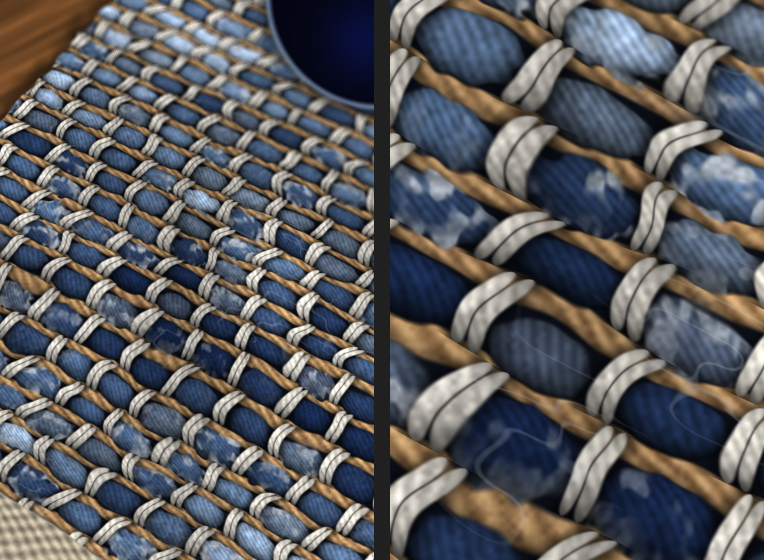
Left, the full canvas; right, a detail of the centre.
Reproduce this texture procedurally as a WebGL 1 fragment shader.

```glsl
precision highp float;
// Rag rug of denim tufts, jute cords and paired cotton stitches, seen at a slant.
// Canvas points are projected back onto the weave grid (x = column, y = row),
// shaded there in layers, and averaged over a disc that widens out of focus.
uniform vec2 u_resolution;

// Projection, in canvas heights with y downwards
const vec2 ORIGIN = vec2(0.294, 0.592);
const vec2 COLUMN_STEP = vec2(0.0788, 0.0365);
const vec2 ROW_STEP = vec2(0.0210, -0.0395);
const vec2 TILT = vec2(-0.014, 0.0206);
const float NEAR_STRETCH = 0.42;
// Weave, in cells
const float LEAN = 0.16;
const float HOOK = 0.28;
const vec2 TUFT_SIZE = vec2(0.44, 0.43);
const float JUTE_WIDTH = 0.19;
const float STRAND_WIDTH = 0.062;
const float HEM_ROW = -6.65;
const float WOBBLE = 0.24;
const float FAR_BLUR = 0.0055;
const int SAMPLES = 16;
// Colours
const vec3 GAP = vec3(0.04, 0.055, 0.09);
const vec3 NAVY = vec3(0.07, 0.12, 0.23);
const vec3 MID_BLUE = vec3(0.24, 0.32, 0.43);
const vec3 PALE_BLUE = vec3(0.58, 0.66, 0.76);
const vec3 FRAY = vec3(0.78, 0.81, 0.85);
const vec3 COTTON = vec3(0.87, 0.85, 0.81);
const vec3 JUTE = vec3(0.75, 0.60, 0.42);
const vec3 JUTE_DARK = vec3(0.30, 0.20, 0.11);
const vec3 WOOD = vec3(0.47, 0.30, 0.16);
const vec3 BOWL = vec3(0.015, 0.02, 0.07);
const float TAU = 6.28319;

float hash(vec2 p) {
  return fract(sin(dot(p, vec2(127.1, 311.7))) * 43758.5453);
}

float noise(vec2 p) {
  vec2 i = floor(p), f = fract(p);
  f = f * f * (3.0 - 2.0 * f);
  return mix(mix(hash(i), hash(i + vec2(1, 0)), f.x),
             mix(hash(i + vec2(0, 1)), hash(i + vec2(1, 1)), f.x), f.y);
}

// Inverse of (ORIGIN + u COLUMN_STEP + v ROW_STEP) / (1 + dot(TILT, uv)),
// with the rows just below the middle spread apart
vec2 weaveCoords(vec2 p) {
  vec2 a = COLUMN_STEP - TILT.x * p, b = ROW_STEP - TILT.y * p, q = p - ORIGIN;
  vec2 g = vec2(q.x * b.y - q.y * b.x, a.x * q.y - a.y * q.x) / (a.x * b.y - a.y * b.x);
  g.y += NEAR_STRETCH * smoothstep(-0.3, 1.7, -g.y) * (1.0 - smoothstep(2.8, 6.2, -g.y));
  return g;
}

// Rows line up in the middle band and alternate beyond it
float stagger(float row) {
  return 0.5 * mod(row - clamp(row, -1.0, 8.0), 2.0);
}

vec3 addJute(vec3 col, vec2 g, float fuzz) {
  float across = fract(g.y) - 0.5 + 0.12 * (noise(g * 2.5) - 0.5);
  float ply = 0.5 + 0.5 * sin(TAU * (g.x * 3.2 + across * 4.0) + 2.0 * noise(g * 2.0));
  vec3 cord = mix(JUTE_DARK, JUTE, 0.2 + 0.5 * ply + 0.6 * (fuzz - 0.1));
  cord *= 1.1 - 14.0 * across * across + 1.4 * across;
  return mix(col, cord, 1.0 - smoothstep(JUTE_WIDTH - 0.06, JUTE_WIDTH, abs(across)));
}

vec3 addDenim(vec3 col, vec2 g, float fuzz) {
  float row = floor(g.y + 0.5), y = g.y - row;
  float x = g.x + stagger(row) - LEAN * y;
  vec2 id = vec2(floor(x + 0.5), row);
  float shade = hash(id), wear = hash(id + 17.3), turn = hash(id + 41.7);
  vec2 q = vec2(x - id.x, y + 0.04 + 0.08 * (turn - 0.5)) / (TUFT_SIZE * (0.86 + 0.17 * wear));
  float d = pow(pow(abs(q.x), 2.4) + pow(abs(q.y), 2.3), 0.425);
  d += (0.12 + 0.32 * wear * wear) * (noise(g * 7.0) - 0.5);
  // Cloth colour: darkest near the middle rows, some tufts greyed
  float away = smoothstep(0.0, 6.0, abs(row + 0.3));
  float region = smoothstep(0.2, 0.8, noise(id * 0.45 + 3.0));
  float tone = (0.45 * shade + 0.40 * region) * (0.45 + 0.55 * away) + 0.25 * away;
  vec3 cloth = mix(NAVY, MID_BLUE, smoothstep(0.05, 0.55, tone));
  cloth = mix(cloth, PALE_BLUE, smoothstep(0.5, 1.0, tone));
  cloth = mix(cloth, vec3(0.32, 0.35, 0.39), 0.6 * step(0.75, turn));
  // Diagonal twill ribs, rounding and frayed upper rim
  float rib = sin(TAU * (q.x * (3.0 + turn) + q.y * (1.5 + 2.5 * wear)));
  cloth *= 0.98 + 0.11 * rib + 0.5 * (fuzz - 0.45);
  cloth *= 0.18 + 1.08 * sqrt(max(0.0, 1.0 - d * d)) + 0.38 * q.y;
  float wisp = 0.6 * noise(q * vec2(2.5, 2.0) + id * 7.0) + 0.4 * noise(vec2(q.x * 6.0, q.y * 3.0 + q.x * 3.0) + id);
  wisp = smoothstep(0.42, 0.68, wisp) * smoothstep(0.45, 0.9, wear) * smoothstep(0.1, 0.8, d + 0.35 * q.y);
  cloth = mix(cloth, FRAY * (0.65 + 0.5 * fuzz), 0.9 * wisp);
  return mix(col, cloth, 1.0 - smoothstep(0.90, 1.06, d));
}

vec3 addCotton(vec3 col, vec2 g, float fuzz) {
  float row = floor(g.y + 0.38), y = g.y - row;
  float x = g.x + stagger(row) - LEAN * y - HOOK * y * y;
  vec2 id = vec2(floor(x), row);
  x = fract(x) - 0.5 + 0.10 * (noise(g * 2.0 + 9.0) - 0.5) + 0.25 * y * (hash(id + 3.1) - 0.5);
  float spread = STRAND_WIDTH * (0.85 + 0.25 * hash(id + 8.8));
  float s = abs(x) - spread;
  float width = spread * sqrt(max(0.0, 1.0 - pow(abs(y - 0.12) * 2.0, 6.0)));
  float ply = sin(TAU * (x * 8.0 + y * 5.0));
  vec3 strand = COTTON * (0.97 + 0.08 * ply + 0.4 * (fuzz - 0.5));
  strand *= 1.06 - 40.0 * s * s - 2.0 * (y - 0.2) * (y - 0.2) - 0.8 * x;
  col *= mix(0.4, 1.0, smoothstep(0.08, 0.24, abs(x)));
  return mix(col, strand, 1.0 - smoothstep(width - 0.02, width + 0.015, abs(s)));
}

vec3 scene(vec2 p) {
  vec2 g = weaveCoords(p);
  g += WOBBLE * (vec2(noise(g * 1.1), noise(g * 1.1 + 40.0)) - 0.5);
  float fuzz = 0.5 * noise(p * 280.0) + 0.5 * noise(p * 130.0);
  vec3 col = addCotton(addDenim(addJute(GAP, g, fuzz), g, fuzz), g, fuzz);
  // Loose threads in worn patches, then uneven daylight
  float thread = 1.0 - smoothstep(0.01, 0.05, abs(noise(g * vec2(2.5, 3.5) + 70.0) - 0.5));
  col = mix(col, FRAY, 0.22 * thread * smoothstep(0.55, 0.8, noise(g * 0.6 + 5.0)));
  col *= 0.84 + 0.32 * noise(p * 6.0 + 2.0);
  // Cream hem
  float knit = sin(TAU * 3.0 * g.x) * sin(TAU * 3.0 * g.y);
  vec3 hem = COTTON * vec3(0.95, 0.91, 0.83) * (0.72 + 0.25 * knit + 0.2 * fuzz);
  col = mix(hem, col, smoothstep(HEM_ROW - 0.05, HEM_ROW + 0.05, g.y));
  // Table beyond the left edge
  float edge = p.x / 0.195 + p.y / 0.215 - 1.0 + 0.12 * (noise(p * 45.0) - 0.5);
  float grain = noise(vec2(p.x * 5.0 - p.y * 6.0, p.x * 45.0 + p.y * 85.0));
  vec3 table = WOOD * (0.7 + 0.5 * grain) * (1.0 - 0.5 * smoothstep(-0.25, 0.0, edge));
  col = mix(table, col, smoothstep(-0.02, 0.02, edge));
  // Glazed bowl, its rim and shadow
  float rim = length(p - vec2(0.677, -0.007)) - 0.198;
  vec2 glow = p - vec2(0.655, 0.07);
  vec3 glaze = BOWL + vec3(0.02, 0.04, 0.17) * exp(-180.0 * dot(glow, glow));
  col *= mix(0.5, 1.0, smoothstep(0.0, 0.035, rim));
  col = mix(glaze, col, smoothstep(-0.002, 0.002, rim));
  return mix(col, vec3(0.45, 0.53, 0.65), 1.0 - smoothstep(0.002, 0.005, abs(rim)));
}

void main() {
  vec2 p = vec2(gl_FragCoord.x, u_resolution.y - gl_FragCoord.y) / u_resolution.y;
  float row = weaveCoords(p).y;
  float blur = FAR_BLUR * (smoothstep(3.0, 12.0, row) + 0.3 * (1.0 - smoothstep(-8.0, -3.0, row)));
  blur = max(blur, 0.7 / u_resolution.y);
  vec3 sum = vec3(0.0);
  for (int i = 0; i < SAMPLES; i++) {
    float k = float(i) + 0.5, angle = k * 2.39996;
    sum += scene(p + blur * sqrt(k / float(SAMPLES)) * vec2(cos(angle), sin(angle)));
  }
  gl_FragColor = vec4(sum / float(SAMPLES), 1.0);
}
```
